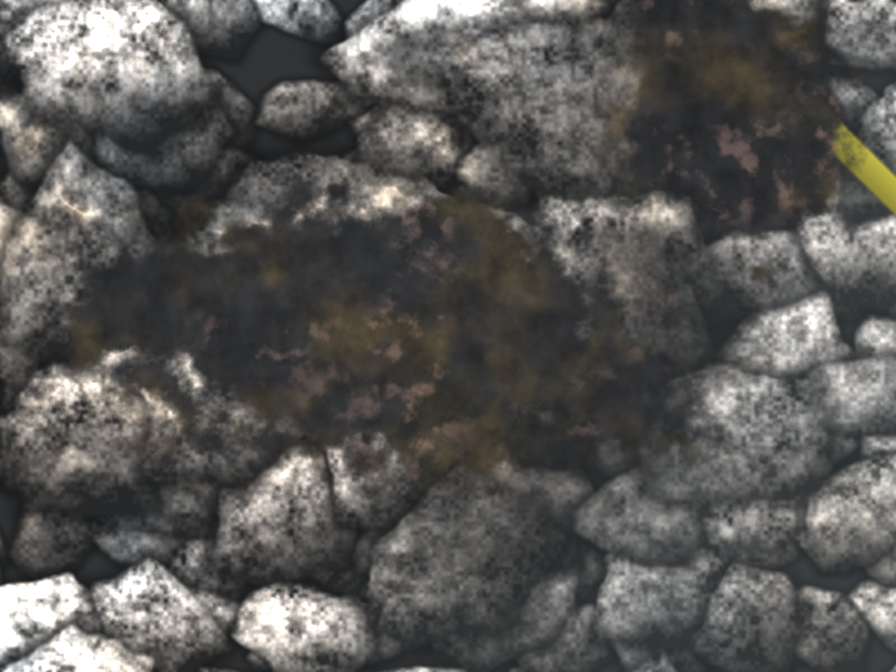
Write a WebGL 2 fragment shader that draws this texture.

```glsl
#version 300 es
precision highp float;
// Sunlit underwater rubble: angular grey stones, dark weed on slabs, a yellow rod.
uniform vec2 u_resolution;
out vec4 fragColor;

const float TAU = 6.2831853;
const vec3 SUN = vec3(0.70, 0.62, 0.52);
const vec3 GAP = vec3(0.12, 0.12, 0.125);
const vec3 HAZE = vec3(0.31, 0.34, 0.35);
const vec3 VEIL = vec3(0.085, 0.09, 0.095);

float hash(vec2 p) {
  vec3 h = fract(p.xyx * 0.1031);
  h += dot(h, h.yzx + 33.33);
  return fract((h.x + h.y) * h.z);
}

float noise(vec2 p) {
  vec2 i = floor(p), f = fract(p);
  f = f * f * (3.0 - 2.0 * f);
  float low = mix(hash(i), hash(i + vec2(1, 0)), f.x);
  float high = mix(hash(i + vec2(0, 1)), hash(i + vec2(1, 1)), f.x);
  return mix(low, high, f.y);
}

float fbm(vec2 p) {
  float sum = 0.0, amp = 0.53;
  for (int k = 0; k < 4; k++) {
    sum += amp * noise(p);
    p = mat2(1.6, 1.2, -1.2, 1.6) * p + 7.3;
    amp *= 0.5;
  }
  return sum;
}

vec2 rotate(vec2 p, float a) {
  return vec2(cos(a) * p.x + sin(a) * p.y, cos(a) * p.y - sin(a) * p.x);
}

float smoothMax(float a, float b, float k) {
  float h = max(k - abs(a - b), 0.0) / k;
  return max(a, b) + 0.25 * h * h * k;
}

// Rounded polygon of about unit radius, negative inside.
float polygon(vec2 q, float seed) {
  float d = -1.0;
  for (float k = 0.0; k < 7.0; k++) {
    float a = (k + 0.8 * hash(vec2(k, seed))) * TAU / 7.0;
    float r = mix(0.68, 1.02, hash(vec2(seed, k + 9.0)));
    d = smoothMax(d, dot(q, vec2(cos(a), sin(a))) - r, 0.08);
  }
  return d;
}

// Wandering bands of focused sunlight, broken into sparkles.
float caustic(vec2 p) {
  vec2 w = p * 6.5 + 1.8 * vec2(fbm(p * 7.0), fbm(p * 7.0 + 31.0));
  float ridge = 1.0 - abs(2.0 * noise(w) - 1.0);
  return pow(ridge, 4.5) * smoothstep(0.28, 0.68, fbm(p * 24.0 + 5.0));
}

vec3 stoneColor(vec2 p, vec2 offset, float d, float tone, float sun) {
  float facing = clamp(dot(offset, vec2(-0.35, 1.1)), -0.75, 0.75);
  float dome = 1.0 - smoothstep(-0.22, 0.0, d);
  float blotch = smoothstep(0.25, 0.7, fbm(p * 15.0 + tone * 30.0));
  float grain = 1.6 * (fbm(p * 48.0) - 0.48) + 0.7 * (noise(p * 150.0) - 0.5);
  float mottle = 0.62 + 0.6 * blotch + grain;
  float value = tone * (0.62 + 0.38 * dome) * (1.0 + facing) * mottle;
  value *= mix(0.7, 1.3, smoothstep(0.25, 0.75, noise(p * 4.0 + 2.0)));
  vec3 tint = mix(vec3(0.98, 1.0, 1.02), vec3(1.06, 0.99, 0.92), noise(p * 5.0));
  float glow = caustic(p) * smoothstep(-0.5, 0.25, facing) * (0.45 + 0.55 * dome);
  return max(value, 0.07) * tint + SUN * glow * sun;
}

// Casts a soft shadow on what lies below, then covers it with one stone.
vec3 layStone(vec3 under, vec2 p, vec2 offset, vec2 size, float angle,
              float seed, float tone, float sun) {
  vec2 q = rotate(offset, angle) / size;
  q += 0.3 * (vec2(fbm(p * 13.0), fbm(p * 13.0 + 50.0)) - 0.5);
  float d = polygon(q, seed), edge = 0.0045 / size.y;
  under *= mix(0.3, 1.0, smoothstep(-0.05, 0.24, d));
  if (d > edge) return under;
  vec3 stone = stoneColor(p, offset / size.x, d, tone, sun);
  return mix(under, stone, 1.0 - smoothstep(-edge, edge, d));
}

// Jittered grid of stones; keep holds the density at left and right.
vec3 layStones(vec3 color, vec2 p, float cell, vec2 keep, float seed, float sun) {
  vec2 base = floor(p / cell);
  for (int j = -1; j <= 1; j++)
    for (int i = -1; i <= 1; i++) {
      vec2 id = base + vec2(i, j), key = id + seed;
      vec2 jitter = vec2(hash(key), hash(key + 40.0)) - 0.5;
      vec2 center = (id + 0.5 + 0.45 * jitter) * cell;
      if (hash(key + 80.0) > mix(keep.x, keep.y, step(0.78, center.x))) continue;
      float pick = hash(key + 120.0);
      vec2 size = cell * vec2(0.68, mix(0.4, 0.58, pick));
      float angle = 2.2 * (hash(key + 160.0) - 0.5);
      color = layStone(color, p, p - center, size, angle, pick * 90.0,
                       mix(0.33, 0.66, hash(key + 200.0)), sun);
    }
  return color;
}

// Ragged soft-edged oval patch.
float patchMask(vec2 p, vec2 center, vec2 radius, float angle, float soft) {
  float r = length(rotate(p - center, angle) / radius);
  r += 0.8 * (fbm(p * 9.0) - 0.5) + 0.5 * (fbm(p * 32.0) - 0.5);
  return 1.0 - smoothstep(1.0 - soft, 1.0 + soft, r);
}

vec3 weedColor(vec2 p) {
  float tuft = smoothstep(0.38, 0.75, fbm(p * 10.0 + 3.0));
  vec3 color = mix(vec3(0.10, 0.10, 0.105), vec3(0.21, 0.175, 0.115), tuft);
  float fleck = smoothstep(0.5, 0.8, fbm(p * 36.0)) * smoothstep(0.5, 0.8, noise(p * 8.0));
  return color * (0.45 + 1.1 * fbm(p * 38.0)) + fleck * vec3(0.24, 0.17, 0.15);
}

void main() {
  vec2 p = gl_FragCoord.xy / u_resolution.y;
  float depth = smoothstep(0.2, 1.0, p.x - 0.55 * p.y);
  float sun = mix(1.15, 0.35, depth);

  // Rubble, small stones first
  vec3 color = layStones(GAP, p, 0.13, vec2(1.0), 11.0, sun * 0.5);
  color = layStones(color, p, 0.175, vec2(0.7, 0.8), 37.0, sun);
  color = layStones(color, p, 0.255, vec2(0.8, 0.12), 63.0, sun);

  // Two broad slabs and the shade below them
  color *= 1.0 - 0.65 * patchMask(p, vec2(0.74, 0.29), vec2(0.27, 0.17), 0.0, 0.4);
  color = layStone(color, p, p - vec2(0.96, 0.85), vec2(0.38, 0.14), -0.1, 5.0, 0.24, 0.6);
  color = layStone(color, p, p - vec2(0.58, 0.55), vec2(0.47, 0.23), -0.08, 17.0, 0.42, 1.3);

  // Yellow rod
  vec2 rod = rotate(p - vec2(1.21, 0.83), -0.78);
  float across = abs(rod.y) - 0.021;
  float cover = (1.0 - smoothstep(-0.004, 0.004, across)) * smoothstep(0.0, 0.01, rod.x);
  color = mix(color, vec3(0.74, 0.7, 0.2) * (0.85 + 8.0 * rod.y), cover);

  // Weed
  float weed = patchMask(p, vec2(0.57, 0.51), vec2(0.45, 0.21), -0.1, 0.16);
  weed = max(weed, patchMask(p, vec2(1.09, 0.84), vec2(0.17, 0.22), 0.25, 0.16));
  color = mix(color, weedColor(p), 0.97 * weed);

  // Water haze toward the lower right, and a thin veil of scattered light
  float haze = 0.3 * depth * (1.0 - weed) * (1.0 - cover);
  color = mix(color, HAZE * (0.55 + 0.6 * fbm(p * 3.0)), haze);
  color = VEIL + color * (1.0 - VEIL);
  fragColor = vec4(clamp(color, 0.0, 1.0), 1.0);
}
```
